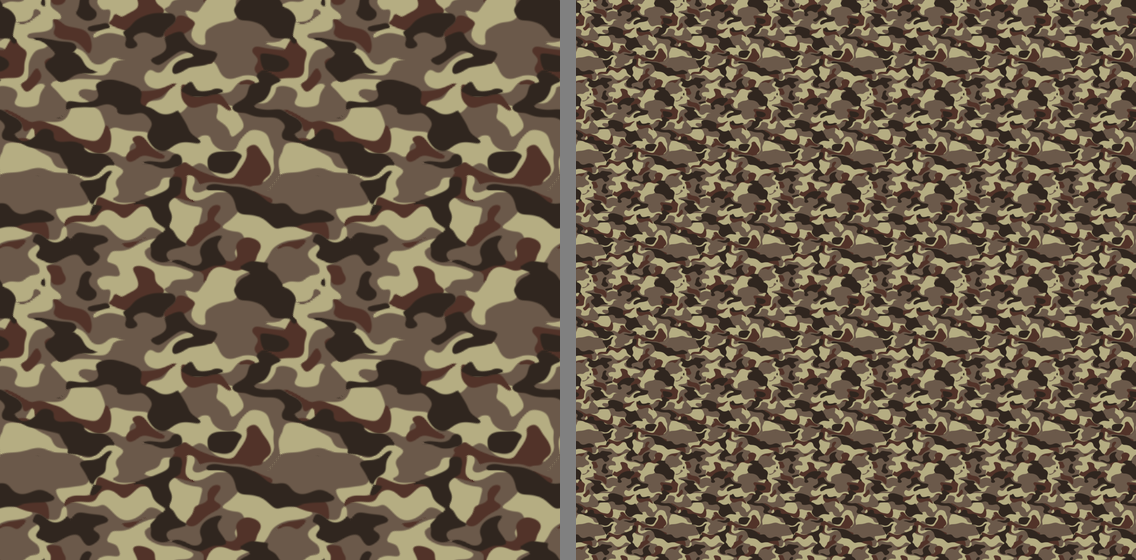
Left: one tile. Right: repeated 3 by 3.
A Shadertoy shader for this pattern:

```glsl
// Four-colour woodland camouflage: khaki, rust and near-black blobs layered on
// a brown ground. Each layer is a thresholded sum of sines with whole wave
// numbers, bent by a similar periodic warp, so every tile wraps without a seam.

#define REPEATS 2.0                       // tiles across and down
#define WAVES 24                          // sines per layer
#define WAVE_RANGE vec2(2.8, 10.0)        // lowest and highest wave number
#define STRETCH vec2(0.82, 1.28)          // wave number scale: blobs lie flat
#define WARP 0.019                        // bending, in tiles
#define EDGE 0.0023                       // edge softness, in canvas units
#define LEVELS vec3(0.23, 0.98, 0.71)     // cut-offs: khaki, rust, black
#define GROUND vec3(0.42, 0.35, 0.29)
#define KHAKI vec3(0.71, 0.68, 0.51)
#define RUST vec3(0.32, 0.20, 0.16)
#define BLACK vec3(0.19, 0.15, 0.12)

const float PI = 3.14159;

float hash(float n) {
    return fract(sin(n * 91.7 + 4.3) * 4375.85);
}

// Periodic field over the unit tile, with zero mean and unit variance
float waveField(vec2 p, float seed) {
    float sum = 0.0, power = 0.0;
    for (int i = 0; i < WAVES; i++) {
        float id = float(i) + seed * 37.0;
        float angle = (float(i) + hash(id)) * PI / float(WAVES);
        float radius = mix(WAVE_RANGE.x, WAVE_RANGE.y, hash(id + 0.31));
        vec2 k = round(radius * STRETCH * vec2(cos(angle), sin(angle)));
        float amp = 1.0 / radius;
        sum += amp * sin(2.0 * PI * (dot(k, p) + hash(id + 0.67)));
        power += 0.5 * amp * amp;
    }
    return sum / sqrt(power);
}

// Coverage of the area above a level, with an edge of even width
float blobMask(float field, float level) {
    float slope = length(vec2(dFdx(field), dFdy(field))) * iResolution.y;
    float dist = (field - level) / max(slope, 0.001);
    float soft = max(EDGE, 0.75 / iResolution.y);
    return smoothstep(-soft, soft, dist);
}

void mainImage(out vec4 fragColor, in vec2 fragCoord) {
    vec2 tile = fragCoord / iResolution.xy * REPEATS;

    // Bend the blobs into hooks and points
    vec2 p = tile + WARP * vec2(waveField(tile, 1.0), waveField(tile, 2.0));

    // Stack the layers from the ground up
    vec3 color = GROUND;
    color = mix(color, KHAKI, blobMask(waveField(p, 3.0), LEVELS.x));
    color = mix(color, RUST, blobMask(waveField(p, 4.0), LEVELS.y));
    color = mix(color, BLACK, blobMask(waveField(p, 5.0), LEVELS.z));

    fragColor = vec4(color, 1.0);
}
```
